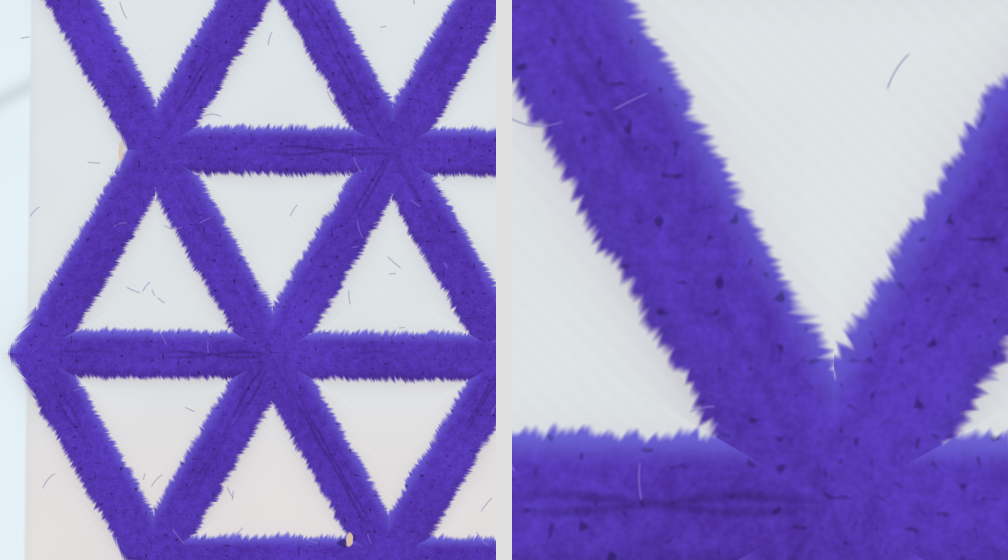
Left: the whole. Right: its middle third, enlarged.
Give the GLSL for this pattern, as a WebGL 2 fragment shader.

```glsl
#version 300 es
precision highp float;
// Fuzzy violet triangular lattice with a zigzag left border on a pale board.
uniform vec2 u_resolution;
out vec4 fragColor;

const float PITCH = 0.422;            // distance between lattice nodes
const float ROW = PITCH * 0.866;      // distance between parallel bars
const float HALF_BAR = 0.0415;
const vec2 NODE = vec2(0.4863, 0.3659);
const vec3 BOARD = vec3(0.87, 0.89, 0.90);
const vec3 TABLE = vec3(0.89, 0.94, 0.96);
const vec3 SHADE = vec3(0.74, 0.72, 0.76);
const vec3 DEEP = vec3(0.30, 0.18, 0.62);
const vec3 VIOLET = vec3(0.36, 0.245, 0.76);
const vec3 BLUE = vec3(0.42, 0.39, 0.83);
const vec3 GLUE = vec3(0.84, 0.74, 0.66);

vec2 hash2(vec2 p) {
  vec3 q = fract(p.xyx * vec3(0.1031, 0.1030, 0.0973));
  q += dot(q, q.yzx + 33.33);
  return fract((q.xx + q.yz) * q.zy);
}

float corner(vec2 cell, vec2 f, vec2 o) {
  float a = 6.2832 * hash2(cell + o).x;
  return dot(vec2(cos(a), sin(a)), f - o);
}

// Gradient noise, roughly -0.7 to 0.7
float noise(vec2 p) {
  vec2 i = floor(p), f = p - i;
  vec2 w = f * f * f * (f * (f * 6.0 - 15.0) + 10.0);
  vec2 x = vec2(1.0, 0.0);
  return mix(mix(corner(i, f, x.yy), corner(i, f, x.xy), w.x),
             mix(corner(i, f, x.yx), corner(i, f, x.xx), w.x), w.y);
}

// x: signed distance to the bars, y: position along the bar, z: distance to its axis
vec3 lattice(vec2 q) {
  vec3 nearest = vec3(1.0);
  for (int k = 0; k < 3; k++) {
    float a = radians(30.0 + 60.0 * float(k));
    vec2 n = vec2(cos(a), sin(a));
    float axis = abs(fract(dot(q, n) / ROW + 0.5) - 0.5) * ROW;
    if (axis < nearest.z) nearest = vec3(axis - HALF_BAR, dot(q, vec2(-n.y, n.x)), axis);
  }
  float wave = abs(mod(q.y / ROW + 1.0, 2.0) - 1.0);
  float border = PITCH * (0.5 * wave - 1.0);
  nearest.x = max(nearest.x, (border - q.x) * 0.866 - HALF_BAR);
  return nearest;
}

vec3 ground(vec2 u) {
  vec3 board = mix(vec3(0.895, 0.875, 0.875), BOARD, smoothstep(0.05, 0.45, u.y));
  board += vec3(0.0, 0.01, 0.015) * smoothstep(0.5, 1.0, u.y);
  board += 0.004 * sin((u.x + u.y) * 420.0) + 0.012 * noise(u * 9.0);
  float smudge = (u.y - 0.82 - 0.5 * u.x) / 0.018;
  vec3 table = TABLE - 0.08 * exp(-smudge * smudge) + 0.012 * noise(u * 6.0);
  float edge = u.x - mix(0.044, 0.056, u.y);
  board -= 0.025 * exp(-abs(edge) / 0.008);
  return mix(table, board, smoothstep(-0.004, 0.004, edge));
}

vec3 pile(vec2 q, vec3 bar, float facing) {
  float grain = noise(q * 65.0) + 0.8 * noise(q * 150.0) + 0.7 * noise(q * 290.0);
  float patches = noise(q * 8.0 + 4.0);
  vec3 c = mix(DEEP, VIOLET, clamp(0.5 + 0.5 * grain + 0.5 * patches, 0.0, 1.0));
  float rim = smoothstep(-0.022, 0.001, bar.x);
  c = mix(c, BLUE, rim * clamp(0.4 + 0.6 * facing, 0.0, 1.0));
  c *= 1.0 - 0.13 * rim * clamp(-facing, 0.0, 1.0);
  // Pressed crease along the bar, and dark pits in the pile
  float crease = 1.0 - smoothstep(0.0, 0.005, abs(bar.z - 0.004 - 0.008 * noise(q * 14.0)));
  c *= 1.0 - 0.16 * crease * smoothstep(-0.1, 0.3, noise(q * 5.0 + 9.0));
  return c * (1.0 - 0.3 * smoothstep(0.32, 0.6, noise(q * 110.0 + 31.0)));
}

// Coverage of a curved loose fibre
float fibre(vec2 u, vec2 centre, float angle, float reach, float bend, float px) {
  vec2 d = u - centre;
  d = vec2(d.x * cos(angle) + d.y * sin(angle), d.y * cos(angle) - d.x * sin(angle));
  float off = abs(d.y - bend * d.x * d.x);
  float ends = 1.0 - smoothstep(reach * 0.7, reach, abs(d.x));
  return ends * (1.0 - smoothstep(0.0003, 0.0007 + px, off));
}

float spot(vec2 u, vec2 centre, vec2 size) {
  float d = length((u - centre) / size) + 0.4 * noise(u * 90.0);
  return 1.0 - smoothstep(0.6, 1.0, d);
}

void main() {
  vec2 u = gl_FragCoord.xy / u_resolution.y;
  float px = 1.0 / u_resolution.y;
  vec2 p = u - NODE;
  vec2 q = vec2(p.x - 0.008 * p.y, p.y + 0.008 * p.x);
  vec3 bar = lattice(q);
  float facing = (lattice(q + vec2(0.0, 0.001)).x - bar.x) / 0.001;

  // Uneven hairs along the edge
  float lean = bar.y + 0.35 * bar.x;
  float hairs = noise(vec2(lean * 130.0, bar.x * 30.0 + q.x * 6.0))
              + 0.8 * noise(vec2(lean * 260.0, bar.x * 45.0 + q.y * 6.0));
  float edge = bar.x + 0.006 * hairs + 0.005 * noise(q * 22.0);
  float cover = 1.0 - smoothstep(-0.003 - px, 0.004 + px, edge);

  vec3 color = ground(u);
  float shadow = exp(-max(bar.x, 0.0) / 0.012) * (0.38 - 0.22 * facing);
  color = mix(color, SHADE, clamp(shadow, 0.0, 0.7));
  color = mix(color, pile(q, bar, facing), cover);

  for (int i = 0; i < 48; i++) {
    vec2 a = hash2(vec2(float(i), 17.0)), b = hash2(vec2(float(i), 53.0));
    float f = fibre(u, a * vec2(0.9, 1.0), b.x * 6.2832, mix(0.006, 0.02, b.y), 30.0 * (b.x - 0.5), px);
    color = mix(color, mix(vec3(0.52, 0.53, 0.70), vec3(0.58, 0.51, 0.84), cover), 0.4 * f);
  }

  // Bare glue where the pile has worn away
  color = mix(color, DEEP * 0.7, spot(u, vec2(0.613, 0.031), vec2(0.012, 0.009)) * 0.7);
  color = mix(color, GLUE, spot(u, vec2(0.624, 0.036), vec2(0.008, 0.015)));
  color = mix(color, GLUE, spot(u, vec2(0.216, 0.728), vec2(0.006, 0.022)) * 0.7);
  fragColor = vec4(clamp(color, 0.0, 1.0), 1.0);
}
```
